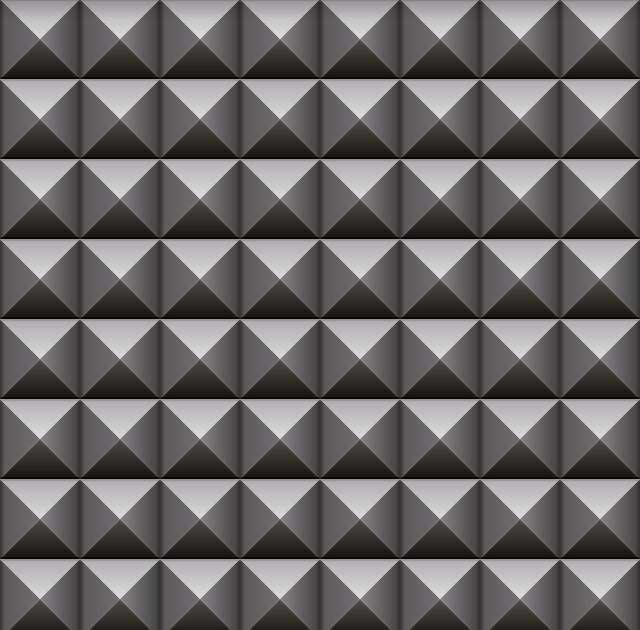
Reproduce this pattern procedurally as a WebGL 1 fragment shader.

```glsl
precision highp float;

uniform vec2 u_resolution;

#define COLUMNS 8.0
#define ROW_SHIFT 0.008
#define EDGE_SOFTNESS 0.022
#define SEAM_WIDTH 0.13
#define GROOVE_WIDTH 0.055
#define RIDGE_WIDTH 0.035
#define RIDGE_GLOW 0.06
#define TONE_VARIATION 0.025
#define TOP_ROW_SHADE 0.14

float hash(vec2 p) {
    return fract(sin(dot(p, vec2(127.1, 311.7))) * 4375.85);
}

// Bright facet, lightest towards the apex
vec3 topFacet(float t) {
    return mix(vec3(0.86), vec3(0.69, 0.68, 0.69), t);
}

// Dark facet, nearly black at its base
vec3 bottomFacet(float t) {
    return mix(vec3(0.30, 0.29, 0.28), vec3(0.085, 0.075, 0.065), t);
}

// Side facets: the left one is flatter, the right one falls off more
vec3 sideFacet(float t, float rightSide) {
    vec3 left = mix(vec3(0.44, 0.43, 0.44), vec3(0.35, 0.34, 0.345), t);
    vec3 right = mix(vec3(0.53, 0.52, 0.53), vec3(0.26, 0.255, 0.255), t);
    return mix(left, right, rightSide);
}

vec3 pyramid(vec2 q, float aa) {
    vec2 a = abs(q);
    float upper = smoothstep(-aa, aa, q.y);
    float rightSide = smoothstep(-aa, aa, q.x);

    // Dark vertical seam at both sides
    vec3 side = sideFacet(a.x, rightSide);
    float seam = 1.0 - smoothstep(0.0, SEAM_WIDTH, 1.0 - a.x);
    side = mix(side, vec3(0.19, 0.185, 0.18), 0.8 * seam);

    vec3 ends = mix(bottomFacet(a.y), topFacet(a.y), upper);
    float diagonal = a.y - a.x;
    vec3 color = mix(side, ends, smoothstep(-aa, aa, diagonal));

    // Faint light along the two lower ridges
    float ridge = 1.0 - smoothstep(0.0, RIDGE_WIDTH + aa, abs(diagonal));
    color += RIDGE_GLOW * ridge * (1.0 - upper);

    // Black groove below and warm grey lip above
    float groove = smoothstep(1.0 - GROOVE_WIDTH - aa, 1.0 - GROOVE_WIDTH + aa, -q.y);
    float lip = smoothstep(1.0 - GROOVE_WIDTH - aa, 1.0, q.y);
    float corner = smoothstep(0.94, 1.0, a.x);
    color = mix(color, vec3(0.035, 0.025, 0.02), groove * (1.0 - 0.6 * corner));
    return mix(color, vec3(0.57, 0.54, 0.53), 0.75 * lip * (1.0 - 0.5 * corner));
}

void main() {
    // Cells are square and counted downwards from the top edge
    float cellSize = u_resolution.x / COLUMNS;
    vec2 fromTop = vec2(gl_FragCoord.x, u_resolution.y - gl_FragCoord.y);
    vec2 grid = fromTop / cellSize + vec2(0.0, ROW_SHIFT);
    vec2 cell = floor(grid);
    vec2 q = (fract(grid) * 2.0 - 1.0) * vec2(1.0, -1.0);

    float aa = max(EDGE_SOFTNESS, 1.5 / cellSize);
    vec3 color = pyramid(q, aa);

    // Slight tone differences, and a greyer rim along the first row
    color *= 1.0 + TONE_VARIATION * (hash(cell) - 0.5);
    float firstRow = 1.0 - step(0.5, cell.y);
    color *= 1.0 - TOP_ROW_SHADE * firstRow * smoothstep(0.4, 1.0, q.y);

    gl_FragColor = vec4(clamp(color, 0.0, 1.0), 1.0);
}
```
